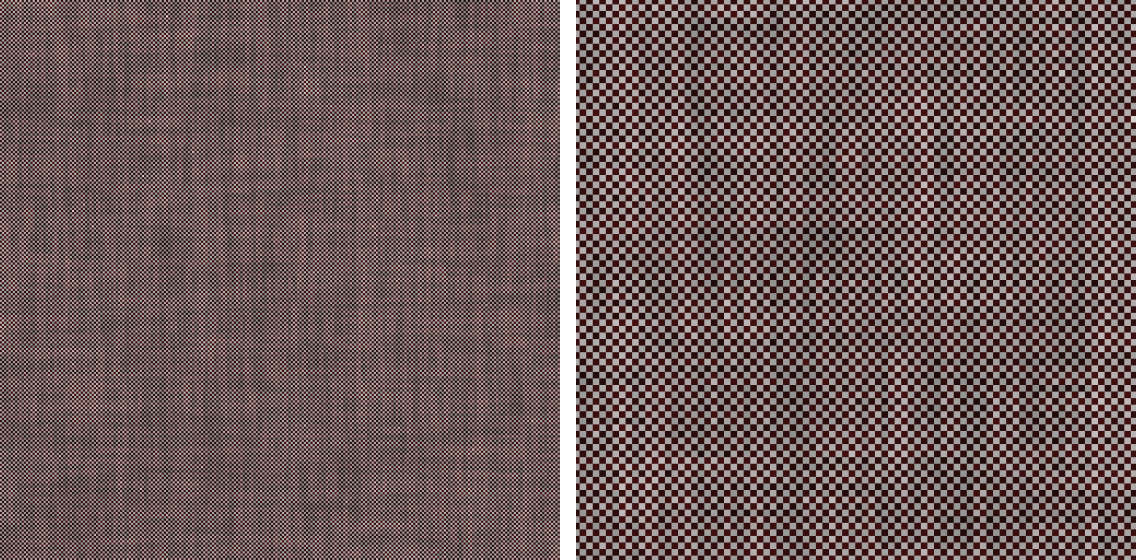
Left: the whole. Right: its middle third, enlarged.
A Shadertoy shader for this texture:

```glsl
// Fine plain-weave cloth: pale yarn crossing dark red yarn in a tiny checker.
// The checker is box-filtered analytically, so it stays clean at any size;
// noise stretched along yarns and bands gives slubs, dye streaks and flecks.

const vec2  THREADS      = vec2(256.0);         // yarns across and down
const vec2  WEAVE_OFFSET = vec2(0.115, 0.0);    // weave shift, in yarn widths
const vec3  PALE_WARM    = vec3(0.670, 0.645, 0.645);
const vec3  PALE_COOL    = vec3(0.620, 0.620, 0.618);
const vec3  DARK_RED     = vec3(0.235, 0.052, 0.053);
const vec3  DARK_BLACK   = vec3(0.130, 0.045, 0.040);
const float SLUB_LENGTH  = 18.0;                // streak length, in yarn widths
const float SLUB_SHADE   = 0.14;                // brightness swing along a yarn
const vec2  BAND_SIZE    = vec2(36.0, 5.0);     // long and short side of a band
const float BAND_SHADE   = 0.10;                // brightness swing of a band
const float GRAIN        = 0.06;                // brightness swing per crossing
const float FLECK_CHANCE = 0.0015;
const float FLECK_GAIN   = 0.25;

// Integer hash of a lattice point, 0 to 1
float hash(ivec2 p, uint seed) {
    uint h = uint(p.x) * 1597334677u ^ uint(p.y) * 3812015801u ^ seed * 2654435769u;
    h = (h ^ (h >> 16)) * 2246822519u;
    h = (h ^ (h >> 13)) * 3266489917u;
    h ^= h >> 16;
    return float(h >> 8) / 16777216.0;
}

// Smooth noise along one yarn, independent of its neighbours
float yarnNoise(float along, float yarn, uint seed) {
    float cell = floor(along);
    float t = smoothstep(0.0, 1.0, along - cell);
    ivec2 p = ivec2(int(cell), int(yarn));
    return mix(hash(p, seed), hash(p + ivec2(1, 0), seed), t);
}

// Two octaves of slub, 0 to 1
float slub(float along, float yarn, uint seed) {
    float s = along / SLUB_LENGTH;
    return 0.65 * yarnNoise(s, yarn, seed)
         + 0.35 * yarnNoise(s * 2.7, yarn, seed + 1u);
}

// Smooth noise shared by neighbouring yarns, long in x
float band(vec2 p, uint seed) {
    p /= BAND_SIZE;
    float row = floor(p.y);
    float t = smoothstep(0.0, 1.0, p.y - row);
    return mix(yarnNoise(p.x, row, seed), yarnNoise(p.x, row + 1.0, seed), t);
}

// Integral of a square wave with period 2
vec2 waveIntegral(vec2 p) {
    return abs(mod(p, 2.0) - 1.0);
}

// Share of pale yarn inside a pixel of the given width
float paleCoverage(vec2 p, vec2 width) {
    vec2 wave = (waveIntegral(p + 0.5 * width) - waveIntegral(p - 0.5 * width)) / width;
    return 0.5 + 0.5 * wave.x * wave.y;
}

void mainImage(out vec4 fragColor, in vec2 fragCoord) {
    vec2 pixelWidth = THREADS / iResolution.xy;
    vec2 p = fragCoord * pixelWidth + WEAVE_OFFSET;
    vec2 crossing = floor(p);
    ivec2 id = ivec2(crossing);

    // Uneven yarn: warp runs up, weft runs across
    float warp = slub(p.y, crossing.x, 11u);
    float weft = slub(p.x, crossing.y, 23u);
    float grain = hash(id, 37u);
    float bands = band(p, 61u) + band(p.yx, 71u) - 1.0;

    // Dye shifts from red to near black, pale yarn from warm to cool
    float redness = 0.45 * weft + 0.35 * warp + 0.20 * grain;
    vec3 dark = mix(DARK_BLACK, DARK_RED, smoothstep(0.2, 0.75, redness));
    vec3 pale = mix(PALE_COOL, PALE_WARM, smoothstep(0.2, 0.8, warp));

    // Light and shade along the yarns, with rare bright flecks
    float shade = 1.0 + SLUB_SHADE * (warp + weft - 1.0);
    shade += BAND_SHADE * bands + GRAIN * (grain - 0.5);
    shade += FLECK_GAIN * step(1.0 - FLECK_CHANCE, hash(id, 53u));

    vec3 colour = mix(dark, pale, paleCoverage(p, pixelWidth)) * shade;
    fragColor = vec4(clamp(colour, 0.0, 1.0), 1.0);
}
```
